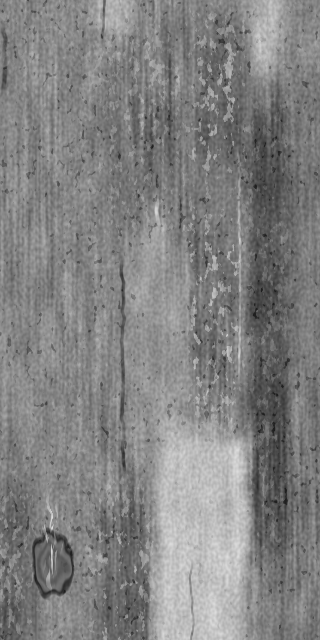
Reproduce this texture procedurally as a Shadertoy shader.

```glsl
// Weathered grey timber: soft stained and bleached patches under vertical grain.
// Gradient noise at several stretches adds mottling, flakes, pits and grit;
// distance functions add thin cracks and one knot. Canvas is 1 wide, 2 high.

vec2 gradientAt(vec2 cell) {
    vec3 h = fract(vec3(cell.xyx) * vec3(0.1031, 0.1030, 0.0973));
    h += dot(h, h.yzx + 33.33);
    float angle = 6.2832 * fract((h.x + h.y) * h.z);
    return vec2(cos(angle), sin(angle));
}

// Gradient noise, roughly -0.7 to 0.7
float gradientNoise(vec2 p) {
    vec2 i = floor(p), f = p - i;
    vec2 u = f * f * f * (f * (f * 6.0 - 15.0) + 10.0);
    vec2 e = vec2(1.0, 0.0);
    float a = dot(gradientAt(i), f);
    float b = dot(gradientAt(i + e.xy), f - e.xy);
    float c = dot(gradientAt(i + e.yx), f - e.yx);
    float d = dot(gradientAt(i + e.xx), f - e.xx);
    return mix(mix(a, b, u.x), mix(c, d, u.x), u.y);
}

float fbm(vec2 p, int octaves) {
    float sum = 0.0, amplitude = 1.0;
    for (int k = 0; k < octaves; k++) {
        sum += amplitude * gradientNoise(p);
        p = p * 2.03 + vec2(17.3, 9.1);
        amplitude *= 0.58;
    }
    return sum;
}

// Box mask with a feathered edge
float patchMask(vec2 p, vec2 low, vec2 high, vec2 feather) {
    vec2 m = smoothstep(low - feather, low + feather, p)
           * (1.0 - smoothstep(high - feather, high + feather, p));
    return m.x * m.y;
}

// Thin wandering vertical split between two heights
float crackMask(vec2 p, float x, float low, float high, float width) {
    float path = x + 0.015 * gradientNoise(vec2(x * 50.0, p.y * 6.0))
                   + 0.008 * gradientNoise(vec2(x * 90.0, p.y * 28.0));
    float span = smoothstep(low, low + 0.05, p.y) * (1.0 - smoothstep(high - 0.05, high, p.y));
    float depth = 0.65 + 0.7 * gradientNoise(vec2(x * 30.0, p.y * 22.0));
    return span * depth * (1.0 - smoothstep(0.3 * width, width, abs(p.x - path)));
}

// Large stains; x holds the tone, y how strongly the patch flakes
vec2 stains(vec2 p) {
    vec2 s = vec2(0.52, 0.2);
    s = mix(s, vec2(0.53, 0.0), patchMask(p, vec2(-0.2, 0.8), vec2(0.15, 1.6), vec2(0.07, 0.2)));
    s = mix(s, vec2(0.46, 0.5), patchMask(p, vec2(0.32, 1.3), vec2(0.56, 1.9), vec2(0.06, 0.12)));
    s = mix(s, vec2(0.39, 1.0), patchMask(p, vec2(0.60, 1.44), vec2(0.76, 1.90), vec2(0.05, 0.14)));
    s = mix(s, vec2(0.45, 0.9), patchMask(p, vec2(0.58, 0.72), vec2(0.74, 1.35), vec2(0.02, 0.1)));
    s = mix(s, vec2(0.58, 0.05), patchMask(p, vec2(0.385, 0.6), vec2(0.585, 1.27), vec2(0.015, 0.04)));
    s = mix(s, vec2(0.40, 0.9), patchMask(p, vec2(0.31, -0.3), vec2(0.47, 0.45), vec2(0.05, 0.12)));
    s = mix(s, vec2(0.38, 0.6), patchMask(p, vec2(-0.2, -0.3), vec2(0.10, 0.46), vec2(0.04, 0.14)));
    s = mix(s, vec2(0.47, 0.1), patchMask(p, vec2(0.80, -0.3), vec2(1.2, 1.75), vec2(0.05, 0.15)));
    s = mix(s, vec2(0.32, 0.45), patchMask(p, vec2(0.775, 0.28), vec2(0.90, 1.66), vec2(0.035, 0.13)));
    s = mix(s, vec2(0.75, 0.0), patchMask(p, vec2(0.49, -0.3), vec2(0.775, 0.65), vec2(0.035, 0.06)));
    s = mix(s, vec2(0.70, 0.1), patchMask(p, vec2(0.79, 1.78), vec2(0.88, 2.3), vec2(0.04, 0.1)));
    s = mix(s, vec2(0.69, 0.0), patchMask(p, vec2(0.29, 1.91), vec2(0.41, 2.3), vec2(0.03, 0.04)));
    return s;
}

// Dark oval with curved rings and pale upright scratches
float paintKnot(float tone, vec2 p, vec2 center, vec2 radius) {
    vec2 q = (p - center) / radius;
    q += 0.3 * vec2(gradientNoise(q * 1.7), gradientNoise(q * 1.7 + 8.0));
    float r = length(q);
    float inside = 1.0 - smoothstep(0.85, 1.05, r);
    float rings = 0.06 * sin(r * 19.0 + 3.0 * gradientNoise(q * 2.0));
    tone = mix(tone, 0.36 + rings, 0.8 * inside);
    tone -= 0.2 * (1.0 - smoothstep(0.04, 0.14, abs(r - 0.95)));
    float taper = 1.0 - smoothstep(0.15, 0.75, abs(q.x) + 0.35 * abs(q.y - 0.6));
    float scratch = smoothstep(0.05, 0.3, gradientNoise(q * vec2(8.0, 1.6)));
    return tone + 0.4 * taper * scratch;
}

void mainImage(out vec4 fragColor, in vec2 fragCoord) {
    vec2 p = fragCoord / iResolution.xy * vec2(1.0, 2.0);

    // Stains with ragged borders
    vec2 ragged = vec2(fbm(p * vec2(9.0, 5.0), 3), fbm(p * vec2(6.0, 8.0) + 40.0, 3));
    vec2 stain = stains(p + ragged * vec2(0.025, 0.06));
    float tone = stain.x;
    float flaking = stain.y;

    // Mottling, long grain and fine grit
    tone += 0.08 * fbm(p * vec2(14.0, 6.0) + 5.0, 4);
    float grainArea = 0.5 + 0.9 * smoothstep(-0.2, 0.4, gradientNoise(p * vec2(5.0, 1.3) + 2.0));
    grainArea *= mix(1.0, 0.45, smoothstep(0.52, 0.62, tone));
    tone += 0.13 * grainArea * gradientNoise(p * vec2(95.0, 3.5));
    tone += 0.08 * grainArea * gradientNoise(p * vec2(48.0, 2.0) + 11.0);
    tone += 0.11 * gradientNoise(p * vec2(105.0, 75.0));

    // Pale flakes gathered in upright streaks
    float streak = gradientNoise(p * vec2(22.0, 2.5) + 31.0);
    float flake = fbm(p * vec2(44.0, 26.0) + 7.0, 3) + 0.5 * streak;
    tone += 0.23 * flaking * smoothstep(0.18, 0.42, flake);

    // Dark pits
    float pit = fbm(p * vec2(52.0, 36.0) + 63.0, 2) + 0.35 * gradientNoise(p * 5.0 + 3.0);
    tone -= 0.17 * smoothstep(0.36, 0.62, pit) * (1.0 - 0.6 * smoothstep(0.6, 0.7, stain.x));

    // Splits and knot
    tone -= 0.30 * crackMask(p, 0.383, 0.50, 1.22, 0.008);
    tone -= 0.28 * crackMask(p, 0.595, -0.10, 0.26, 0.005);
    tone -= 0.40 * crackMask(p, 0.330, 1.87, 2.10, 0.006);
    tone -= 0.25 * crackMask(p, 0.010, 1.70, 1.95, 0.010);
    tone += 0.22 * crackMask(p, 0.745, 0.80, 1.55, 0.005);
    tone += 0.25 * crackMask(p, 0.490, 1.25, 1.42, 0.009);
    tone = paintKnot(tone, p, vec2(0.16, 0.24), vec2(0.065, 0.10));

    fragColor = vec4(vec3(clamp(tone, 0.12, 0.92)), 1.0);
}
```
